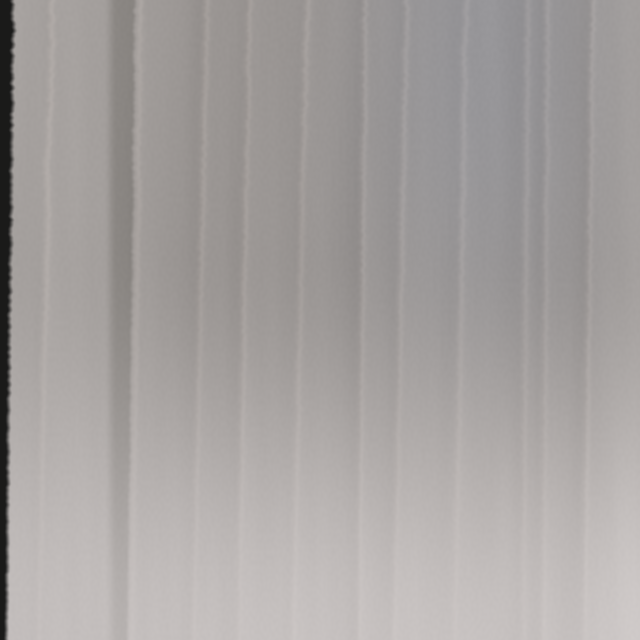
Give the GLSL for this texture, as a Shadertoy shader.

```glsl
// Softly lit hanging sheet with eleven uneven vertical folds and a dark left border.
// Each fold adds a fading shadow on its left and a thin warm ridge on its crest;
// gradient noise frays the crests and adds faint streaks and grain.

const vec3 UPPER_TONE = vec3(0.615, 0.597, 0.587);
const vec3 LOWER_TONE = vec3(0.785, 0.765, 0.760);
const vec3 COOL_TINT = vec3(-0.018, -0.004, 0.018);
const vec3 RIDGE_TINT = vec3(1.0, 0.90, 0.84);
const vec3 BORDER_TONE = vec3(0.10, 0.10, 0.098);
const float RIDGE_WIDTH = 0.0055;
const float RIDGE_GAIN = 0.042;
const float SHADOW_REACH = 0.034;
const float EDGE_SOFTNESS = 0.004;
const float FRAY = 0.0035;
const float GRAIN = 0.010;
const vec2 DARK_PLEAT = vec2(0.169, 0.211); // left and right sides

// Per fold: x at the top, leftward drift to the bottom, shadow depth
const int FOLD_COUNT = 11;
const vec3 FOLDS[FOLD_COUNT] = vec3[](
    vec3(0.081, 0.022, 0.022), vec3(0.219, 0.014, 0.020),
    vec3(0.323, 0.022, 0.035), vec3(0.389, 0.017, 0.040),
    vec3(0.479, 0.022, 0.032), vec3(0.570, 0.010, 0.052),
    vec3(0.635, 0.020, 0.035), vec3(0.728, 0.018, 0.022),
    vec3(0.824, 0.007, 0.024), vec3(0.855, 0.007, 0.036),
    vec3(0.925, 0.013, 0.048));

vec2 gradientAt(vec2 cell) {
    float angle = 6.2832 * fract(sin(dot(cell, vec2(127.1, 311.7))) * 43758.5);
    return vec2(cos(angle), sin(angle));
}

float gradientNoise(vec2 p) {
    vec2 i = floor(p), f = p - i;
    vec2 u = f * f * f * (f * (f * 6.0 - 15.0) + 10.0);
    vec2 e = vec2(0.0, 1.0);
    float low = mix(dot(gradientAt(i), f),
                    dot(gradientAt(i + e.yx), f - e.yx), u.x);
    float high = mix(dot(gradientAt(i + e.xy), f - e.xy),
                     dot(gradientAt(i + e.yy), f - e.yy), u.x);
    return mix(low, high, u.y);
}

// Small sideways displacement of an edge, strongest near the top
float frayAt(float y, float seed) {
    float fine = gradientNoise(vec2(seed * 7.3 + 0.4, y * 110.0));
    float broad = gradientNoise(vec2(seed * 3.7 + 0.6, y * 14.0));
    return FRAY * (fine + broad) * mix(0.25, 1.0, y);
}

void mainImage(out vec4 fragColor, in vec2 fragCoord) {
    vec2 uv = fragCoord / iResolution.xy;
    float pixel = 1.0 / iResolution.x;
    float soft = max(EDGE_SOFTNESS, pixel);

    // Broad light: bright below, cooler at upper right, paler at left
    float glow = 1.0 - smoothstep(-0.02, 0.62, uv.y);
    vec3 color = mix(UPPER_TONE, LOWER_TONE, glow);
    float cool = exp(-pow((uv.x - 0.76) / 0.20, 2.0)) * smoothstep(0.2, 0.9, uv.y);
    color += COOL_TINT * cool;
    color += 0.04 * (1.0 - glow) * (1.0 - smoothstep(0.08, 0.32, uv.x));
    color -= 0.02 * glow * (1.0 - smoothstep(0.0, 0.5, uv.x));
    color += 0.025 * smoothstep(0.90, 1.0, uv.x);

    // Folds: one-sided shadow and frayed crest
    float contrast = mix(0.55, 1.0, smoothstep(0.0, 0.6, uv.y));
    float ridgeFade = mix(0.30, 1.0, smoothstep(0.0, 0.7, uv.y));
    for (int i = 0; i < FOLD_COUNT; i++) {
        vec3 fold = FOLDS[i];
        float crest = fold.x - fold.y * (1.0 - uv.y) + frayAt(uv.y, float(i));
        float d = uv.x - crest;
        float shadow = exp(min(d, 0.0) / SHADOW_REACH) * (1.0 - smoothstep(-soft, soft, d));
        float ridge = exp(-pow(d / RIDGE_WIDTH, 2.0));
        color -= fold.z * contrast * shadow;
        color += RIDGE_TINT * RIDGE_GAIN * ridgeFade * ridge;
    }

    // Deep pleat: blurred on the left, crisp on the right
    float pleatRight = DARK_PLEAT.y - 0.012 * (1.0 - uv.y) + frayAt(uv.y, 1.0);
    float pleat = smoothstep(-0.007, 0.014, uv.x - DARK_PLEAT.x)
                * (1.0 - smoothstep(-soft, soft, uv.x - pleatRight));
    color -= vec3(0.088, 0.086, 0.090) * pleat * contrast;

    // Faint vertical streaks and fine grain
    color += 0.012 * gradientNoise(uv * vec2(38.0, 2.5));
    color += GRAIN * gradientNoise(uv * vec2(170.0, 120.0));

    // Dark border, narrowing downward
    float borderEdge = mix(0.010, 0.020, uv.y) + 1.4 * frayAt(uv.y, 20.0);
    float border = 1.0 - smoothstep(-0.005, 0.005, uv.x - borderEdge);
    color = mix(color, BORDER_TONE, border);

    fragColor = vec4(clamp(color, 0.0, 1.0), 1.0);
}
```
